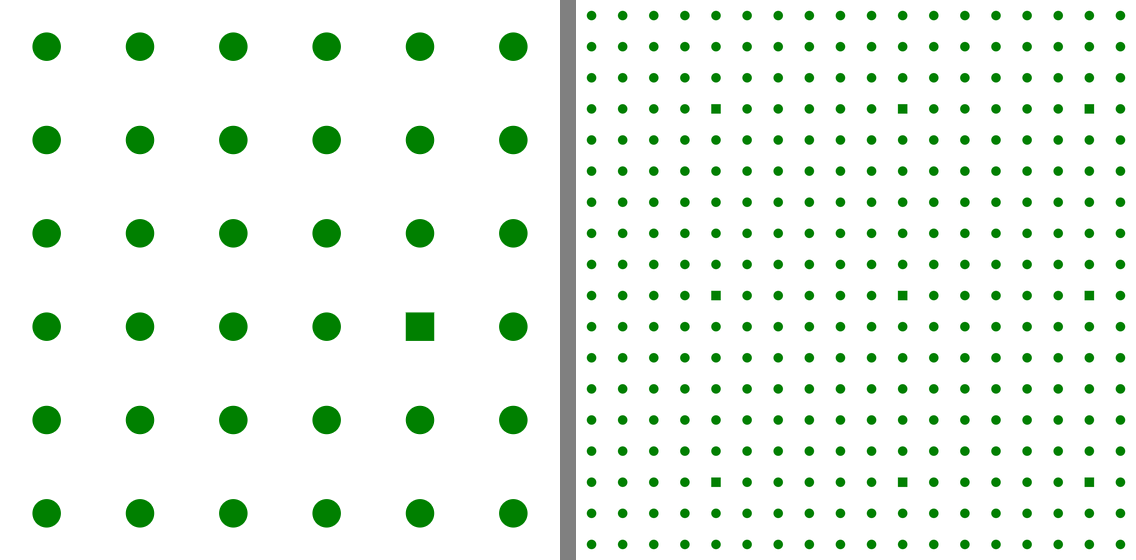
Left: one tile. Right: repeated 3 by 3.
Reproduce this pattern procedurally as a Shadertoy shader.

```glsl
// A six by six grid of flat green discs on white, with one square among them.
// Each cell is a repeat of the unit square, drawn from a distance function;
// the cell index picks the odd one out, and whole repeats make it tile.

const float REPEATS = 6.0;                   // cells across and down
const float HALF_SIZE = 0.1525;              // disc radius and square half side, in cells
const vec2 SQUARE_CELL = vec2(4.0, 2.0);     // column and row from the lower left
const vec3 PAPER = vec3(1.0);
const vec3 GREEN = vec3(0.0, 0.5, 0.0);

float discDistance(vec2 p, float radius) {
    return length(p) - radius;
}

float squareDistance(vec2 p, float halfSide) {
    vec2 d = abs(p) - halfSide;
    return length(max(d, 0.0)) + min(max(d.x, d.y), 0.0);
}

void mainImage(out vec4 fragColor, in vec2 fragCoord) {
    // Cell index and position about the cell centre
    vec2 grid = fragCoord / iResolution.xy * REPEATS;
    vec2 cell = floor(grid);
    vec2 local = fract(grid) - 0.5;

    // One cell holds a square, all others a disc
    float dist = cell == SQUARE_CELL
        ? squareDistance(local, HALF_SIZE)
        : discDistance(local, HALF_SIZE);

    // Edge smoothed over one pixel
    float pixel = REPEATS / min(iResolution.x, iResolution.y);
    float coverage = clamp(0.5 - dist / pixel, 0.0, 1.0);

    fragColor = vec4(mix(PAPER, GREEN, coverage), 1.0);
}
```
